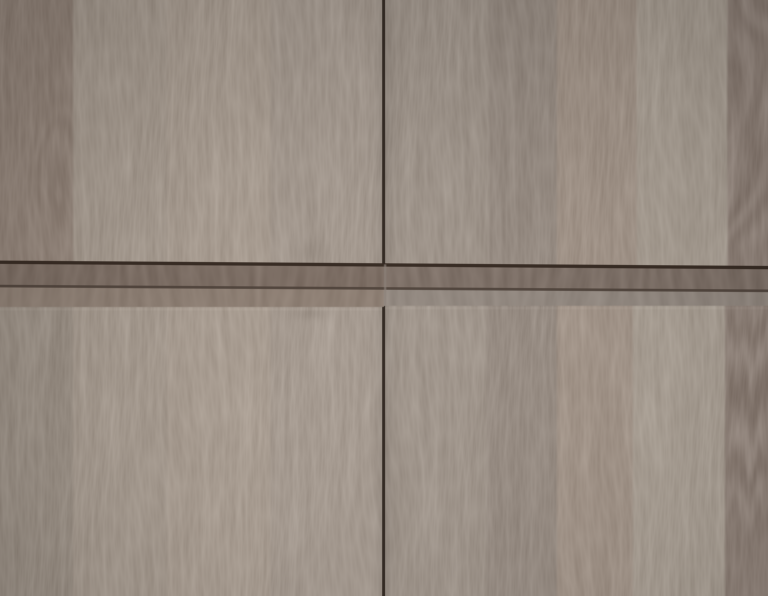
A WebGL 1 fragment shader for this texture:

```glsl
precision highp float;
// Four pale oak cabinet fronts with dark gaps and a recessed horizontal rail.
uniform vec2 u_resolution;

float hash(vec2 p) {
  return fract(sin(dot(p, vec2(127.1, 311.7))) * 4375.85);
}

// Distance to the nearest jittered point, centred near zero.
float cellular(vec2 p) {
  vec2 cell = floor(p), local = fract(p);
  float nearest = 2.0;
  for (int j = -1; j <= 1; j++) {
    for (int i = -1; i <= 1; i++) {
      vec2 o = vec2(float(i), float(j));
      vec2 seed = cell + o;
      vec2 jitter = vec2(hash(seed), hash(seed + 37.3));
      nearest = min(nearest, length(o + jitter - local));
    }
  }
  return nearest - 0.43;
}

float band(float v, float centre, float halfWidth, float blur) {
  return 1.0 - smoothstep(halfWidth - blur, halfWidth + blur, abs(v - centre));
}

float glow(vec2 p, vec2 centre, vec2 radius) {
  vec2 d = (p - centre) / radius;
  return exp(-dot(d, d));
}

vec3 board(vec3 base, vec3 tint, float x, float edge) {
  return mix(base, tint, smoothstep(edge - 0.0025, edge + 0.0025, x));
}

// Glued boards from left to right; lower fronts are slightly paler.
vec3 boards(float x, float lower) {
  vec3 c = mix(vec3(0.560, 0.505, 0.465), vec3(0.590, 0.550, 0.510), lower);
  c = board(c, vec3(0.632, 0.589, 0.547), x, 0.095);
  c = board(c, vec3(0.645, 0.600, 0.557), x, 0.218);
  c = board(c, vec3(0.630, 0.588, 0.550), x, 0.352);
  c = board(c, vec3(0.610, 0.570, 0.533), x, 0.500);
  c = board(c, vec3(0.580, 0.538, 0.503), x, 0.637 - 0.003 * lower);
  c = board(c, vec3(0.625, 0.572, 0.528), x, 0.725);
  c = board(c, vec3(0.655, 0.616, 0.573), x, 0.829 - 0.005 * lower);
  return board(c, vec3(0.560, 0.507, 0.472), x, 0.947 - 0.003 * lower);
}

// Long fibres: stretched cells over drifting layered sines.
float fibres(vec2 p) {
  float drift = 0.006 * sin(p.y * 5.0 + p.x * 23.0) + 0.002 * sin(p.y * 17.0 + p.x * 41.0);
  float x = p.x + drift;
  float waves = sin(x * 181.0 + sin(x * 67.0) * 2.0) + 0.6 * sin(x * 417.0 + 2.0 * sin(p.y * 4.0));
  float coarse = cellular(vec2(x * 95.0, p.y * 7.0));
  float fine = cellular(vec2(x * 230.0, p.y * 22.0));
  return waves * 0.006 + coarse * 0.042 + fine * 0.040;
}

// Growth rings drawn as soft contours of a warped field.
float rings(float field, float count) {
  return sin(field * count + 0.7 * sin(field * count * 0.43));
}

// Oval knot at upper left and arched figure on the far right boards.
float figure(vec2 p) {
  float wobble = 0.12 * sin(p.y * 31.0 + p.x * 40.0);
  vec2 k = (p - vec2(0.077, 0.33)) / vec2(0.024, 0.12);
  float knot = rings(length(k) + wobble, 11.0) * glow(p, vec2(0.075, 0.32), vec2(0.028, 0.12));
  knot *= 1.0 - smoothstep(0.092, 0.097, p.x);
  float side = smoothstep(0.944, 0.950, p.x);
  float sweep = rings((p.x - 1.0) * 13.0 + 1.8 * (p.y - 0.16) * (p.y - 0.16) * 8.0 + wobble, 11.0);
  float zigzag = 0.18 * sin(p.x * 210.0 + p.y * 9.0) + 0.08 * sin(p.x * 390.0);
  float arches = rings(p.y * 12.0 + abs(p.x - 0.975) * 16.0 + zigzag, 4.4);
  float upper = (1.0 - smoothstep(0.38, 0.45, p.y)) * sweep * 0.025;
  float lower = glow(p, vec2(0.975, 0.69), vec2(0.06, 0.18)) * arches * 0.045;
  float tail = rings((p.x - 0.05) * 12.0 + (p.y - 0.5) * 2.0 + wobble, 8.0);
  tail *= glow(p, vec2(0.045, 0.62), vec2(0.04, 0.15)) * (1.0 - smoothstep(0.091, 0.097, p.x));
  return knot * 0.026 + side * (upper + lower) + tail * 0.014;
}

void main() {
  vec2 p = gl_FragCoord.xy / u_resolution;
  p.y = 1.0 - p.y;
  vec2 px = 1.0 / u_resolution;
  float right = smoothstep(0.5 - px.x, 0.5 + px.x, p.x);
  float railTop = 0.439 + 0.009 * p.x;
  float railMid = 0.480 + 0.008 * p.x;
  float railEnd = 0.515 - 0.002 * right;

  // Wood fronts
  vec3 colour = boards(p.x, step(0.48, p.y));
  colour += (fibres(p) + figure(p)) * vec3(1.0, 1.03, 1.04);
  colour -= 0.045 * glow(p, vec2(0.405, 0.425), vec2(0.022, 0.025));
  colour -= 0.035 * glow(p, vec2(0.405, 0.526), vec2(0.022, 0.010));

  // Recessed rail: dark upper face and paler lower lip
  float slant = p.x + 0.12 * (p.y - 0.48) * sin(p.x * 19.0);
  float railGrain = 0.016 * sin(slant * 230.0 + 3.0 * sin(slant * 37.0)) + 0.04 * cellular(vec2(slant * 110.0, p.y * 20.0));
  vec3 face = mix(vec3(0.475, 0.420, 0.383), vec3(0.485, 0.434, 0.400), right) + railGrain;
  vec3 lip = mix(vec3(0.540, 0.485, 0.442), vec3(0.560, 0.523, 0.492), right) + railGrain * 0.8;
  vec3 rail = mix(face, lip, smoothstep(railMid - px.y, railMid + px.y, p.y));
  float inRail = smoothstep(railTop - px.y, railTop + px.y, p.y) * (1.0 - smoothstep(railEnd - px.y, railEnd + px.y, p.y));
  colour = mix(colour, rail, inRail);
  colour += 0.018 * band(p.y, railEnd + 0.004, 0.002, px.y);

  // Gaps and shadow lines
  float outside = 1.0 - inRail;
  colour *= 1.0 - 0.10 * exp(-abs(p.x - 0.5) * 140.0) * outside;
  colour = mix(colour, vec3(0.18, 0.145, 0.12), 0.95 * outside * band(p.x, 0.4995, 0.0019, px.x * 0.8));
  colour = mix(colour, vec3(0.20, 0.155, 0.125), 0.95 * band(p.y, railTop + 0.001, 0.0028, px.y * 0.8));
  colour = mix(colour, vec3(0.29, 0.245, 0.215), 0.88 * band(p.y, railMid, 0.0022, px.y * 0.8));
  colour = mix(colour, vec3(0.53, 0.49, 0.46), 0.65 * inRail * band(p.x, 0.5015, 0.0015, px.x));

  // Soft falloff towards the corners
  vec2 away = (p - vec2(0.48, 0.62)) * vec2(1.0, 0.85);
  colour *= 1.035 - 0.36 * dot(away, away);
  gl_FragColor = vec4(clamp(colour, 0.0, 1.0), 1.0);
}
```
